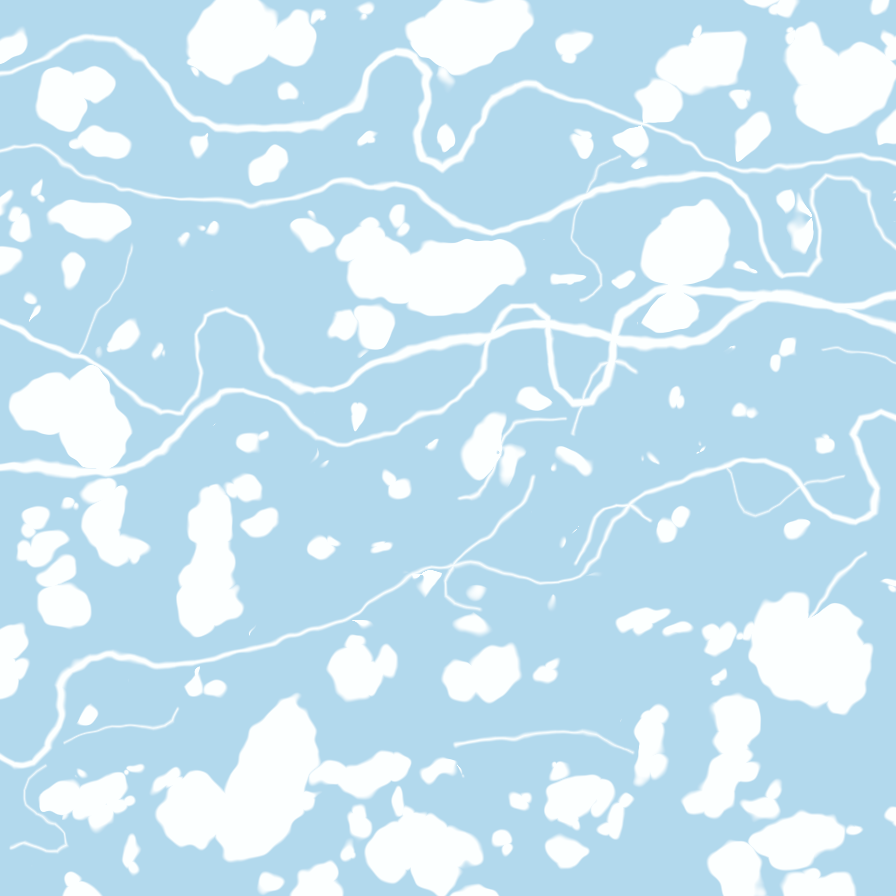
Give the GLSL for this pattern, as a three.js fragment shader.

```glsl
// Wet lowland: white lakes, rivers and streams on pale blue ground.
// Lakes are lobed ellipses on jittered grids of three sizes with a ragged shore;
// channels are walked step by step with a swinging heading, and lakes shrink near them.

#define LAND vec3(0.70, 0.85, 0.93)
#define WATER vec3(0.99, 1.0, 1.0)
#define EDGE 0.0022
#define LAKE_CELL 0.2
#define LAKE_TILT 0.7
#define SHORE_WARP 0.012
#define RIVERS 5
#define STREAMS 12
#define RIVER_STEP 0.024
#define STREAM_STEP 0.014
#define BANK 0.015

varying vec2 vUv;

float hash(vec2 p) {
  return fract(sin(dot(p, vec2(127.1, 311.7))) * 43758.5453);
}

vec2 hash2(vec2 p) {
  return vec2(hash(p), hash(p + 57.3));
}

vec2 noise2(vec2 p) {
  vec2 i = floor(p), f = fract(p);
  f = f * f * (3.0 - 2.0 * f);
  vec2 low = mix(hash2(i), hash2(i + vec2(1.0, 0.0)), f.x);
  vec2 high = mix(hash2(i + vec2(0.0, 1.0)), hash2(i + 1.0), f.x);
  return mix(low, high, f.y) - 0.5;
}

float ellipseDist(vec2 p, vec2 axes) {
  float k = length(p / axes);
  return k * (k - 1.0) / max(length(p / (axes * axes)), 0.001);
}

float segmentDist(vec2 p, vec2 a, vec2 b) {
  vec2 ab = b - a;
  return length(p - a - ab * clamp(dot(p - a, ab) / dot(ab, ab), 0.0, 1.0));
}

// One grid of lakes, each an ellipse joined with a smaller side lobe
float lakeLayer(vec2 p, float size, float share, float seed) {
  vec2 g = p / size + seed;
  float d = 1.0;
  for (int n = 0; n < 9; n++) {
    vec2 id = floor(g) + vec2(mod(float(n), 3.0), floor(float(n) / 3.0)) - 1.0;
    vec2 kind = hash2(id + 5.3), shape = hash2(id + 17.9);
    if (kind.x < share) {
      float radius = mix(0.14, 0.34, kind.y);
      float stretch = mix(1.0, 1.5, shape.x);
      float angle = LAKE_TILT + 2.2 * (shape.y - 0.5);
      vec2 along = vec2(cos(angle), sin(angle));
      vec2 q = g - id - 0.5 - 0.7 * (hash2(id) - 0.5);
      q = vec2(dot(q, along), dot(q, vec2(-along.y, along.x)));
      vec2 side = (hash2(id + 31.7) - 0.5) * radius * vec2(2.6, 2.0);
      float body = ellipseDist(q, radius * vec2(stretch, 1.0 / stretch));
      d = min(d, min(body, length(q - side) - radius * 0.6));
    }
  }
  return d * size;
}

// Signed distance to the bank of one winding channel
float channel(vec2 p, vec2 a, float slope, float pace, float steps, float width, float seed) {
  float d = 1.0;
  for (int i = 0; i < 60; i++) {
    float t = float(i);
    if (t >= steps) break;
    float calm = 0.6 + 0.4 * sin(t * 0.11 + seed * 2.3);
    float swing = 1.2 * sin(t * 0.41 + seed * 5.1) + 0.7 * sin(t * 0.67 + seed * 3.7);
    float heading = slope + calm * swing;
    vec2 b = a + pace * vec2(cos(heading), sin(heading));
    d = min(d, segmentDist(p, a, b) - width * (1.0 + 0.4 * sin(t * 0.13 + seed)));
    a = b;
  }
  return d;
}

float channels(vec2 p) {
  float d = 1.0;
  // Long rivers cross from the left side, denser towards the top
  for (int i = 0; i < RIVERS; i++) {
    float n = float(i), t = n / float(RIVERS - 1);
    vec2 start = vec2(-0.03, 0.2 + 0.72 * pow(t, 0.7));
    float width = mix(0.0024, 0.0042, hash(vec2(n, 3.0)));
    d = min(d, channel(p, start, mix(0.3, -0.15, t), RIVER_STEP, 60.0, width, n + 1.0));
  }
  // Short thin streams are scattered anywhere
  for (int i = 0; i < STREAMS; i++) {
    float n = float(i);
    vec2 start = hash2(vec2(n, 8.0)), r = hash2(vec2(n, 11.0));
    if (distance(p, start) < 0.25)
      d = min(d, channel(p, start, 1.6 * r.x - 0.2, STREAM_STEP, 8.0 + 7.0 * r.y, 0.0014, n + 20.0));
  }
  return d;
}

void main() {
  vec2 ragged = SHORE_WARP * (noise2(vUv * 24.0) * 1.6 + noise2(vUv * 75.0 + 9.0) * 0.7);
  float river = channels(vUv + ragged * 0.6);
  vec2 p = vUv + ragged;
  float lake = lakeLayer(p, LAKE_CELL, 0.75, 3.0);
  lake = min(lake, lakeLayer(p, LAKE_CELL * 0.5, 0.6, 41.3));
  lake = min(lake, lakeLayer(p, LAKE_CELL * 0.25, 0.32, 87.6));
  lake += 0.04 * exp(-max(river, 0.0) / BANK);
  float wet = 1.0 - smoothstep(-EDGE, EDGE, min(lake, river));
  gl_FragColor = vec4(mix(LAND, WATER, wet), 1.0);
}
```
